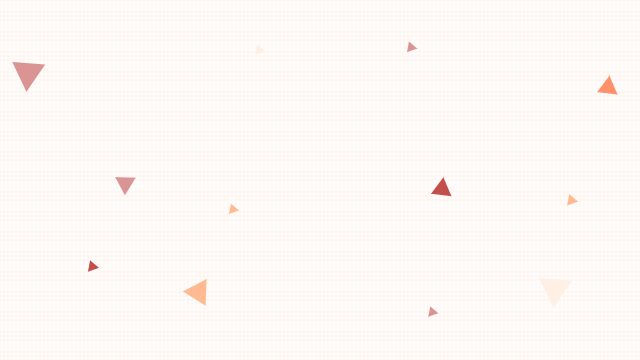
A WebGL 1 fragment shader for this background:

```glsl
precision highp float;

// Pale graph paper with a few flat triangles scattered over it.
// The ruling repeats with fract; a loop drops one triangle into each cell
// of a jittered 4 by 3 layout, from large to small. Unit: canvas height.

uniform vec2 u_resolution;

float hash(vec2 p) {
    return fract(sin(dot(p, vec2(127.1, 311.7))) * 43758.5453);
}

// Rules thin lines at whole values of coord, warm and cool in groups of five.
vec3 ruleLines(vec3 color, float coord, float pixel) {
    float offset = abs(fract(coord + 0.5) - 0.5);
    float coverage = clamp((0.156 - offset) / pixel + 0.5, 0.0, 1.0);
    float group = mod(floor(coord + 0.5), 5.0);
    vec3 ink = group < 2.5 ? vec3(1.0, 0.955, 0.932) : vec3(0.988, 0.978, 0.975);
    return mix(color, ink, coverage);
}

// Signed distance to an equilateral triangle whose apex points along heading.
float triangleDistance(vec2 p, float radius, float heading) {
    float c = cos(heading);
    float s = sin(heading);
    vec2 q = vec2(c * p.x + s * p.y, c * p.y - s * p.x);
    return max(-q.x, 0.5 * q.x + 0.866 * abs(q.y)) - 0.5 * radius;
}

vec3 triangleColor(float index) {
    float tone = mod(index, 6.0);
    vec3 peach = vec3(1.0, 0.73, 0.57);
    if (tone < 0.5) return vec3(1.0, 0.94, 0.90);
    if (tone < 1.5 || tone > 4.5) return vec3(0.855, 0.58, 0.575);
    if (tone < 2.5) return peach;
    if (tone < 3.5) return vec3(0.76, 0.31, 0.30);
    return index < 6.0 ? vec3(1.0, 0.57, 0.42) : peach;
}

void main() {
    vec2 p = gl_FragCoord.xy / u_resolution.y;
    float aspect = u_resolution.x / u_resolution.y;
    float pixel = 1.0 / u_resolution.y;

    // Ruled paper
    vec3 color = vec3(1.0, 0.995, 0.991);
    color = ruleLines(color, p.x * 90.0, pixel * 90.0);
    color = ruleLines(color, p.y * 90.0, pixel * 90.0);

    // Scattered triangles
    for (int i = 0; i < 12; i++) {
        float index = float(i);
        float slot = mod(index * 5.0 + 3.0, 12.0);
        vec2 cell = vec2(mod(slot, 4.0), floor(slot / 4.0));
        vec2 jitter = vec2(hash(vec2(index, 1.7)), hash(vec2(index, 5.3)));
        vec2 center = (cell + 0.16 + 0.68 * jitter) / vec2(4.0, 3.0);
        center.x *= aspect;

        // Small ones point right, middling ones up or down, large ones down or left.
        float radius = 0.016 + 0.004 * hash(vec2(index, 9.1));
        float heading = -0.18;
        if (i < 2) {
            radius = 0.053;
            heading = -1.65;
        } else if (i == 2) {
            radius = 0.043;
            heading = 3.1;
        } else if (i < 6) {
            radius = 0.033;
            heading = i == 5 ? -1.6 : 1.45;
        }

        float edge = triangleDistance(p - center, radius, heading);
        color = mix(color, triangleColor(index), clamp(0.5 - edge / pixel, 0.0, 1.0));
    }

    gl_FragColor = vec4(color, 1.0);
}
```
